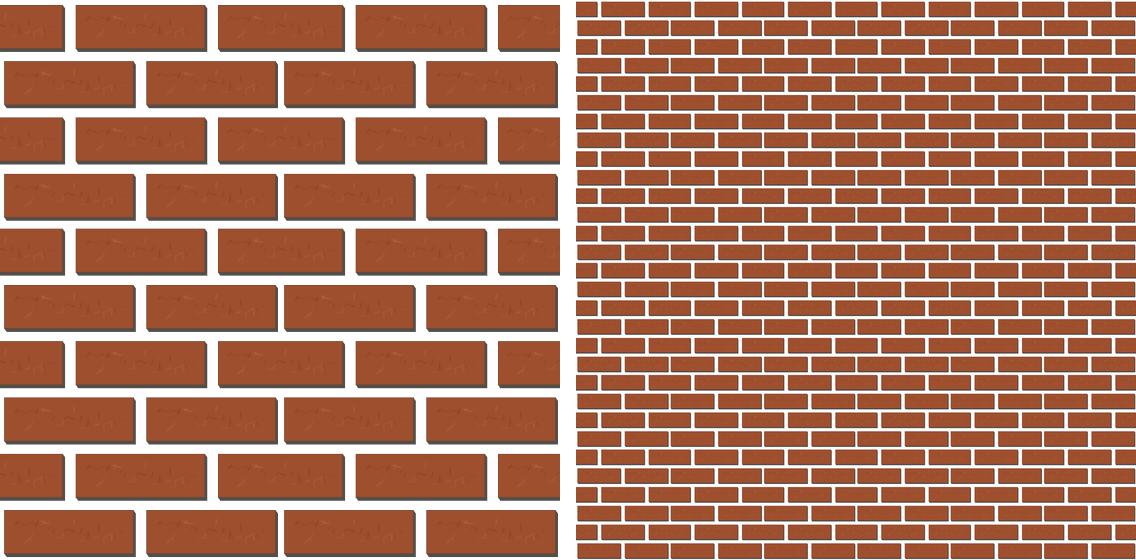
Left: one tile. Right: repeated 3 by 3.
This pattern is drawn by a Shadertoy shader. Its source:

```glsl
// Running-bond brick wall: flat red bricks with a grey extruded side, on white.
// Each brick is a box distance function, its side is that box swept diagonally,
// and the same faint hashed scratches mark every face. All cells wrap at the edges.

#define GRID vec2(4.0, 10.0)          // bricks across, rows down
#define FACE vec2(0.2305, 0.0777)     // brick face size
#define MARGIN vec2(0.0078, 0.0091)   // face corner from the cell's top left
#define SIDE vec2(0.0042, 0.0059)     // sweep of the side, right and down
#define BOND 0.5104                   // shift of alternate rows, in bricks
#define UNEVEN vec2(0.0039, 0.0078)   // start and width change of odd bricks
#define SCRATCHES 26
#define BRICK_COLOR vec3(0.620, 0.310, 0.180)
#define SIDE_COLOR vec3(0.310, 0.310, 0.300)
#define MORTAR_COLOR vec3(1.0, 0.995, 0.995)
#define LIGHT_SCRATCH vec3(0.690, 0.420, 0.270)
#define DARK_SCRATCH vec3(0.530, 0.240, 0.130)

vec3 hash3(float n) {
    vec3 p = fract(n * vec3(0.1031, 0.1030, 0.0973));
    p += dot(p, p.yzx + 33.33);
    return fract((p.xxy + p.yzz) * p.zyx);
}

float boxDistance(vec2 p, vec2 halfSize) {
    vec2 d = abs(p) - halfSize;
    return length(max(d, 0.0)) + min(max(d.x, d.y), 0.0);
}

// Box swept right and down: a larger box with two corners cut along the sweep.
float sweptBoxDistance(vec2 p, vec2 halfSize) {
    vec2 sweep = vec2(SIDE.x, -SIDE.y);
    vec2 across = normalize(SIDE.yx);
    float box = boxDistance(p - 0.5 * sweep, halfSize + 0.5 * SIDE);
    return max(box, abs(dot(p, across)) - dot(halfSize, across));
}

float coverage(float d, float px) {
    return clamp(0.5 - d / px, 0.0, 1.0);
}

// Short, bent, tapering strokes; p runs from the lower left of the face.
vec3 scratchedFace(vec2 p, float px) {
    vec3 color = BRICK_COLOR;
    for (int i = 0; i < SCRATCHES; i++) {
        vec3 place = hash3(float(i) + 11.0);
        vec3 form = hash3(float(i) + 71.0);
        float along = (float(i) + place.x) / float(SCRATCHES);
        vec2 center = FACE * vec2(mix(0.09, 0.91, along), mix(0.27, 0.75, place.y));

        // Steep strokes lean over from left to right; every third lies flat.
        bool flatStroke = i % 3 == 1;
        float angle = flatStroke ? mix(-0.4, 0.5, form.x)
                                 : mix(0.9, 1.75, along) + 0.5 * (form.x - 0.5);
        float halfLength = mix(0.005, 0.015, form.y);

        vec2 dir = vec2(cos(angle), sin(angle));
        vec2 q = p - center;
        q = vec2(dot(q, dir), dot(q, vec2(-dir.y, dir.x)));
        float t = q.x / halfLength;
        float bend = halfLength * 0.3 * (form.z - 0.5) * (t * t - 0.5);
        float taper = clamp(1.0 - t * t, 0.0, 1.0);
        float stroke = 1.0 - smoothstep(0.0003, 0.0007 + px, abs(q.y - bend));

        vec3 tint = place.z < 0.5 ? LIGHT_SCRATCH : DARK_SCRATCH;
        color = mix(color, tint, stroke * taper * mix(0.2, 0.55, form.z));
    }
    return color;
}

void mainImage(out vec4 fragColor, in vec2 fragCoord) {
    vec2 uv = fragCoord / iResolution.xy;
    float px = 1.0 / min(iResolution.x, iResolution.y);

    // Cell lookup, rows counted from the top
    vec2 grid = vec2(uv.x, 1.0 - uv.y) * GRID;
    float row = floor(grid.y);
    float shifted = 1.0 - mod(row, 2.0);
    grid.x -= BOND * shifted;
    float oddBrick = mod(floor(grid.x), 2.0);
    vec2 local = fract(grid) / GRID;

    // Small unevenness of spacing and width
    float rowDrift = 0.0005 * row - 0.0025 * step(3.5, row);
    vec2 corner = MARGIN + vec2(UNEVEN.x * oddBrick, rowDrift);
    vec2 size = FACE - vec2(UNEVEN.y * oddBrick * shifted, 0.0);

    // Position from the face's lower left, y up
    vec2 p = vec2(local.x - corner.x, corner.y + size.y - local.y);
    vec2 halfSize = 0.5 * size;
    float face = boxDistance(p - halfSize, halfSize);
    float solid = sweptBoxDistance(p - halfSize, halfSize);

    // Mortar, side, then face with a thin darker rim
    vec3 color = mix(MORTAR_COLOR, SIDE_COLOR, coverage(solid, px));
    vec3 surface = scratchedFace(p * FACE / size, px);
    surface *= 1.0 - 0.15 * coverage(-face - 0.0010, px);
    color = mix(color, surface, coverage(face, px));

    fragColor = vec4(color, 1.0);
}
```
